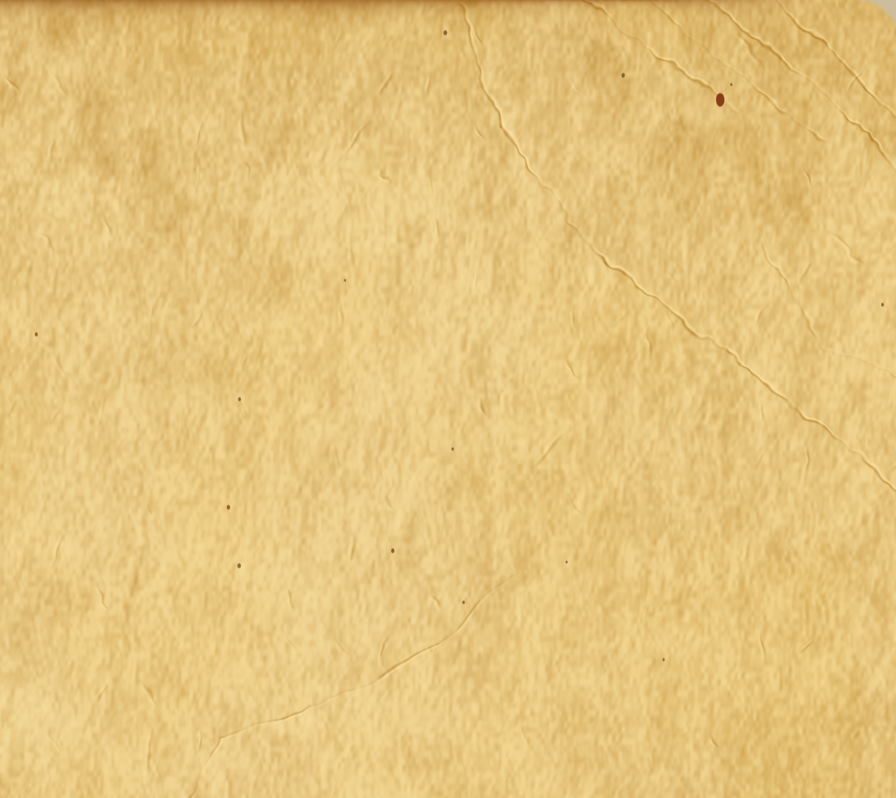
A Shadertoy shader for this texture:

```glsl
const vec3 DARK_TAN = vec3(0.75, 0.56, 0.235);
const vec3 PALE_CREAM = vec3(0.94, 0.83, 0.57);
const vec3 BURNT_BROWN = vec3(0.56, 0.32, 0.08);
const vec3 SPECK_BROWN = vec3(0.36, 0.22, 0.08);
const vec3 SPECK_RUST = vec3(0.48, 0.14, 0.03);
const vec3 BACKING_GREY = vec3(0.80, 0.74, 0.62);

float hash(vec2 p) {
    vec3 q = fract(vec3(p.xyx) * 0.1031);
    q += dot(q, q.yzx + 33.33);
    return fract((q.x + q.y) * q.z);
}

float noise(vec2 p) {
    vec2 i = floor(p), f = fract(p);
    f = f * f * (3.0 - 2.0 * f);
    float low = mix(hash(i), hash(i + vec2(1, 0)), f.x);
    float high = mix(hash(i + vec2(0, 1)), hash(i + vec2(1, 1)), f.x);
    return mix(low, high, f.y);
}

// Octaves keep their stretch, so fibres stay upright
float fbm(vec2 p, int octaves) {
    float sum = 0.0, weight = 0.5;
    for (int i = 0; i < octaves; i++) {
        sum += weight * noise(p);
        p = 2.03 * p + vec2(17.3, 9.1);
        weight *= 0.5;
    }
    return sum;
}

// Side-lit noise: bright on one flank of each bump, dark on the other
float relief(vec2 p, vec2 lightStep, int octaves) {
    return fbm(p + lightStep, octaves) - fbm(p, octaves);
}

// Embossed line from a to b: light on its left, dark on its right
float crease(vec2 p, vec2 a, vec2 b, float width) {
    vec2 along = b - a, q = p - a;
    float t = dot(q, along) / dot(along, along);
    float d = (along.x * q.y - along.y * q.x) / length(along) / width;
    float ends = smoothstep(-0.03, 0.01, t) * smoothstep(1.03, 0.99, t);
    return ends * (0.7 * exp(-(d - 0.9) * (d - 0.9)) - 1.1 * exp(-(d + 0.7) * (d + 0.7)));
}

float creasePath(vec2 p, vec2 points[5], float width) {
    float sum = 0.0;
    for (int i = 0; i < 4; i++) sum += crease(p, points[i], points[i + 1], width);
    return sum;
}

// Roughly parallel folds across the upper right corner
float cornerCreases(vec2 p, float width) {
    float sum = 0.0;
    for (int i = 0; i < 4; i++) {
        float k = float(i);
        vec2 start = vec2(0.72 + 0.08 * k, 1.01);
        vec2 run = vec2(0.20 + 0.03 * k, -0.15 - 0.04 * k);
        sum += crease(p, start, start + run, width) * (0.6 + 0.4 * hash(vec2(k, 4.0)));
    }
    return sum + 0.6 * crease(p, vec2(0.95, 0.71), vec2(1.03, 0.57), width)
               + 0.6 * crease(p, vec2(1.03, 0.57), vec2(1.14, 0.52), width);
}

// Short upright wrinkles with tapered ends, at most one per grid cell
float shortWrinkles(vec2 p, float cells, float density, float width) {
    vec2 id = floor(p * cells), centre = (id + 0.5) / cells;
    float angle = 1.57 + 1.5 * (hash(id + 3.1) - 0.5);
    vec2 reach = vec2(cos(angle), sin(angle)) * mix(0.2, 0.45, hash(id + 7.9)) / cells;
    float taper = smoothstep(1.0, 0.2, length(p - centre) / length(reach));
    return step(hash(id + 13.3), density) * taper * crease(p, centre - reach, centre + reach, width);
}

// Sparse spots; x is coverage, y is the share of rust colour
vec2 specks(vec2 p, float cells, float density, float radius, float blur) {
    vec2 id = floor(p * cells);
    float present = step(hash(id + 5.7), density);
    vec2 centre = (id + 0.25 + 0.5 * vec2(hash(id + 11.0), hash(id + 23.0))) / cells;
    float size = radius * mix(0.4, 1.0, hash(id + 41.0));
    float d = length((p - centre) * vec2(1.15, 0.85));
    return vec2(present * smoothstep(size + blur, size - blur, d), step(0.75, hash(id + 61.0)));
}

void mainImage(out vec4 fragColor, in vec2 fragCoord) {
    vec2 p = fragCoord / iResolution.y;
    float aspect = iResolution.x / iResolution.y;
    float blur = max(0.0012, 0.7 / iResolution.y);
    vec2 wobble = vec2(noise(p * 28.0), noise(p * 28.0 + 50.0)) - 0.5;
    vec2 fibre = vec2(p.x - 0.05 * p.y, p.y) + 0.006 * wobble;
    vec2 bent = p + 0.012 * wobble + 0.004 * (noise(p * 90.0) - 0.5);

    // Broad ageing, mottling and brownish smudges
    float cloud = fbm(p * vec2(4.5, 3.2) + 3.0, 3) - 0.44;
    float mottle = fbm(fibre * vec2(44.0, 20.0), 3) - 0.44;
    float smudge = smoothstep(0.50, 0.75, fbm(p * vec2(17.0, 11.0) + 40.0, 3));
    float tone = 0.86 + 0.26 * cloud + 0.46 * mottle;
    tone -= smudge * (0.08 + 0.22 * smoothstep(0.45, 0.85, p.y));
    tone -= 0.20 * smoothstep(0.68, 1.02, p.y) + 0.08 * smoothstep(0.65, 1.1, p.x);
    tone -= 0.11 * smoothstep(0.3, 0.0, length((p - vec2(0.85, 0.0)) * vec2(1.0, 1.8)));

    // Upright fibre grain and shallow crumples
    tone += 0.25 * relief(fibre * vec2(185.0, 80.0), vec2(-0.8, 0.15), 1);
    tone += 0.28 * relief(fibre * vec2(120.0, 52.0) + 31.0, vec2(-0.7, 0.15), 2);
    tone += 0.30 * (noise(fibre * vec2(235.0, 130.0) + 9.0) - 0.5);
    tone += 0.30 * relief(p * vec2(16.0, 9.0) + wobble, vec2(-0.14, 0.05), 3);

    // Sharp folds and small wrinkles, then soft bends
    vec2 longFold[5] = vec2[5](vec2(0.58, 0.99), vec2(0.63, 0.84), vec2(0.76, 0.67), vec2(0.91, 0.56), vec2(1.14, 0.375));
    vec2 lowFold[5] = vec2[5](vec2(0.64, 0.28), vec2(0.55, 0.19), vec2(0.44, 0.135), vec2(0.28, 0.075), vec2(0.23, -0.02));
    vec2 softBend[5] = vec2[5](vec2(0.62, 0.28), vec2(0.615, 0.42), vec2(0.62, 0.55), vec2(0.67, 0.70), vec2(0.63, 0.85));
    float wear = smoothstep(0.25, 0.7, noise(p * 30.0 + 80.0));
    float folds = creasePath(bent, longFold, 0.0018) + cornerCreases(bent, 0.0018);
    folds += 0.8 * creasePath(bent, lowFold, 0.0017);
    folds += 0.6 * shortWrinkles(bent, 8.0, 0.25, 0.0022);
    folds += 0.6 * shortWrinkles(bent + 0.37, 17.0, 0.16, 0.0018);
    tone += 0.55 * folds * (0.25 + 0.75 * wear);
    tone -= 0.10 * creasePath(bent, softBend, 0.010);
    tone += 0.10 * crease(bent, vec2(0.13, 0.08), vec2(0.19, 0.40), 0.005);

    // Soft ceiling on the highlights, then yellow staining
    tone = min(tone, 0.95 + 0.5 * (tone - 0.95));
    vec3 colour = mix(DARK_TAN, PALE_CREAM, tone);
    float stain = smoothstep(0.42, 0.65, fbm(p * vec2(7.0, 5.0) + 31.0, 4));
    colour -= vec3(0.0, 0.006, 0.025) * (0.7 * stain + 0.5 * smoothstep(0.6, 1.1, p.x));

    // Scorched top edge
    float scorch = exp(-(1.0 - p.y) / (0.002 + 0.010 * noise(vec2(p.x * 9.0, 2.0))));
    colour = mix(colour, BURNT_BROWN, 0.65 * scorch * smoothstep(1.05, 0.8, p.x));

    // Small dark specks and a rare larger rust spot
    vec2 small = specks(p + 0.002 * wobble, 15.0, 0.08, 0.0026, blur);
    vec2 large = specks(p + 0.006 * wobble, 5.0, 0.07, 0.0065, blur);
    colour = mix(colour, mix(SPECK_BROWN, SPECK_RUST, small.y), 0.7 * small.x);
    colour = mix(colour, SPECK_RUST, 0.85 * large.x);

    // Rounded paper corner
    vec2 corner = max(p - vec2(aspect, 1.0) + 0.065, 0.0);
    float outside = smoothstep(-0.004, 0.006, length(corner) - 0.070 + 0.006 * wobble.x);
    fragColor = vec4(mix(colour, BACKING_GREY, outside), 1.0);
}
```
